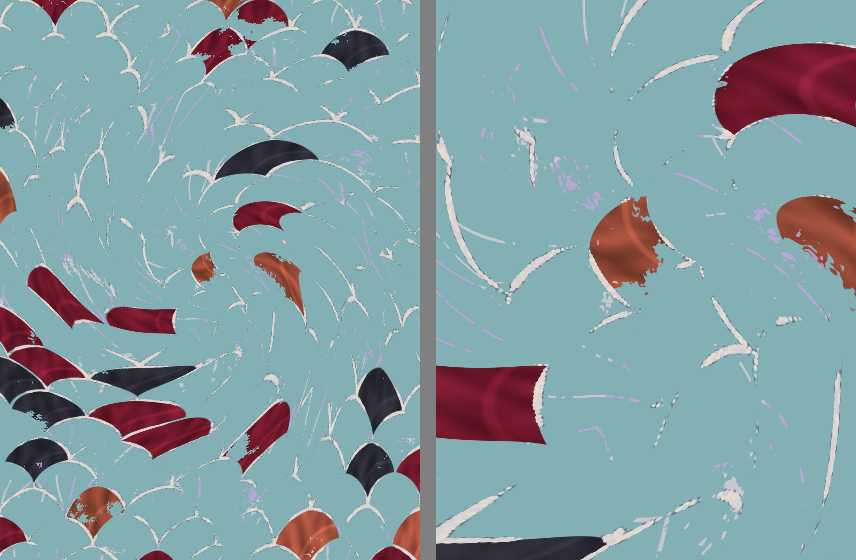
Left: the whole. Right: its middle third, enlarged.
A WebGL 2 fragment shader for this pattern:

```glsl
#version 300 es
precision highp float;
// Gently swirling fish scales: thin broken beaded outlines with a few worn, painted scales on teal.
uniform vec2 u_resolution;
out vec4 outColor;

vec2 hash2(vec2 p) {
    vec3 q = fract(p.xyx * vec3(7.1031, 5.1137, 9.0973));
    q += dot(q, q.yzx + 33.33);
    return fract((q.xx + q.yz) * q.zy);
}

float corner(vec2 cell, vec2 offset) {
    float a = 6.2832 * hash2(cell).x;
    return dot(vec2(cos(a), sin(a)), offset);
}

float gradientNoise(vec2 p) {
    vec2 i = floor(p), f = p - i;
    vec2 u = f * f * f * (f * (f * 6.0 - 15.0) + 10.0);
    vec2 e = vec2(1.0, 0.0);
    return mix(mix(corner(i, f), corner(i + e, f - e), u.x),
               mix(corner(i + e.yx, f - e.yx), corner(i + 1.0, f - 1.0), u.x), u.y);
}

// Nearest scale centre in a row; odd rows are shifted by half a scale
vec2 scaleCentre(float x, float row) {
    float shift = mod(row, 2.0);
    return vec2(2.0 * floor((x - shift) * 0.5 + 0.5) + shift, row);
}

// Slightly pointed circle, so that the scales look like curved kites
float domeRadius(vec2 v) {
    v = pow(abs(v) + 1e-4, vec2(1.65));
    return pow(v.x + v.y, 1.0 / 1.65);
}

// Rotate more strongly toward the middle and shrink the scales there
vec2 swirl(vec2 p) {
    float r2 = dot(p, p);
    float a = 1.5 * exp(-17.0 * r2);
    float c = cos(a), s = sin(a);
    return mat2(c, -s, s, c) * p * (1.0 + 0.5 * exp(-40.0 * r2));
}

vec3 paint(vec2 local, vec2 id) {
    float kind = hash2(id + 71.3).x;
    vec3 crimson = vec3(0.43, 0.09, 0.16);
    vec3 ink = vec3(0.16, 0.16, 0.20);
    vec3 rust = mix(vec3(0.44, 0.22, 0.15), vec3(0.74, 0.36, 0.28), hash2(id + 5.7).y);
    vec3 base = kind < 0.42 ? crimson : kind < 0.72 ? ink : rust;
    // Silky streaks and a pale translucent fold
    float streak = gradientNoise(local * vec2(3.5, 1.2) + id * 3.7);
    float fold = abs(length(local - vec2(0.9, -0.7)) - 1.1);
    float sheen = 0.45 * streak + 0.2 * smoothstep(0.09, 0.02, fold);
    return base * (1.0 + sheen) + 0.04 * sheen;
}

void main() {
    vec2 p = (gl_FragCoord.xy - vec2(0.5, 0.515) * u_resolution) / u_resolution.y;
    float middle = exp(-25.0 * dot(p, p));
    float soft = 1.2 / (0.054 * u_resolution.y);
    vec2 g = swirl(p) / 0.054 + 20.0;
    g += 0.4 * vec2(gradientNoise(g * 0.35), gradientNoise(g * 0.35 + 50.0));

    // Lower rows lie in front of upper ones
    float row = floor(g.y);
    vec2 front = scaleCentre(g.x, row);
    bool inFront = domeRadius(g - front) < 1.0;
    vec2 other = scaleCentre(g.x, inFront ? row - 1.0 : row + 1.0);
    vec2 id = inFront ? front : other;
    vec2 local = g - id;

    // Nearest outline and the dome it belongs to
    float frontEdge = abs(domeRadius(g - front) - 1.0);
    float otherEdge = abs(domeRadius(g - other) - 1.0);
    vec2 arc = g - (frontEdge < otherEdge ? front : other);
    float edge = min(frontEdge, otherEdge);

    float broad = gradientNoise(g * 0.9 + 7.0);
    float fine = gradientNoise(g * 4.0);
    float grit = gradientNoise(g * 15.0);
    vec3 color = vec3(0.51, 0.69, 0.71);

    // Painted scales with flaked gaps
    vec2 pick = hash2(id + 13.9);
    float chosen = step(pick.x, 0.24);
    float wear = gradientNoise(g * 0.9 + id * 2.3) + 0.25 * fine + 0.16 * grit;
    float kept = smoothstep(-0.02, 0.02, wear - mix(-0.7, 0.02, pick.y));
    float inset = smoothstep(0.0, soft, edge - 0.02);
    color = mix(color, paint(local, id), chosen * kept * inset);

    // Lilac scratches fanning up from each tip, and small stains
    vec2 fromTip = local + vec2(0.0, 1.0);
    float ray = atan(fromTip.x, fromTip.y) + 0.12 * broad;
    float rayGap = abs(fract(ray / 0.42) - 0.5) * 0.42 * length(fromTip);
    float patches = gradientNoise(g * 0.65 + 31.0) + 0.4 * fine;
    float scratch = smoothstep(soft, 0.0, rayGap - 0.01) * smoothstep(0.22, 0.27, patches + 0.25 * grit);
    float stain = smoothstep(0.56, 0.59, gradientNoise(g * 0.6 + 83.0) + 0.35 * fine + 0.25 * grit);
    vec3 lilac = mix(vec3(0.78, 0.64, 0.86), vec3(0.86, 0.80, 0.84), step(0.0, broad));
    color = mix(color, lilac, 0.8 * max(scratch * (1.0 - chosen), stain));

    // Tapering broken outlines: specks of dark rim under pale beads
    float presence = broad + 0.4 * fine + 0.1 * chosen - 0.12 * middle;
    float shown = smoothstep(-0.06, 0.02, presence);
    float radius = 0.012 + 0.042 * smoothstep(-0.05, 0.3, presence);
    float beadStep = atan(arc.y, arc.x) * 13.0;
    float bead = length(vec2((fract(beadStep) - 0.5) / 16.0, edge));
    float rim = smoothstep(soft, 0.0, edge - radius - 0.01) * smoothstep(0.02, 0.2, grit);
    color = mix(color, vec3(0.34, 0.33, 0.35), 0.6 * rim * shown);
    vec3 cream = mix(vec3(0.83, 0.80, 0.83), vec3(0.91, 0.87, 0.81), hash2(floor(beadStep) + id).x);
    color = mix(color, cream, shown * smoothstep(soft * 0.6, -soft * 0.4, bead - radius));

    outColor = vec4(color, 1.0);
}
```
